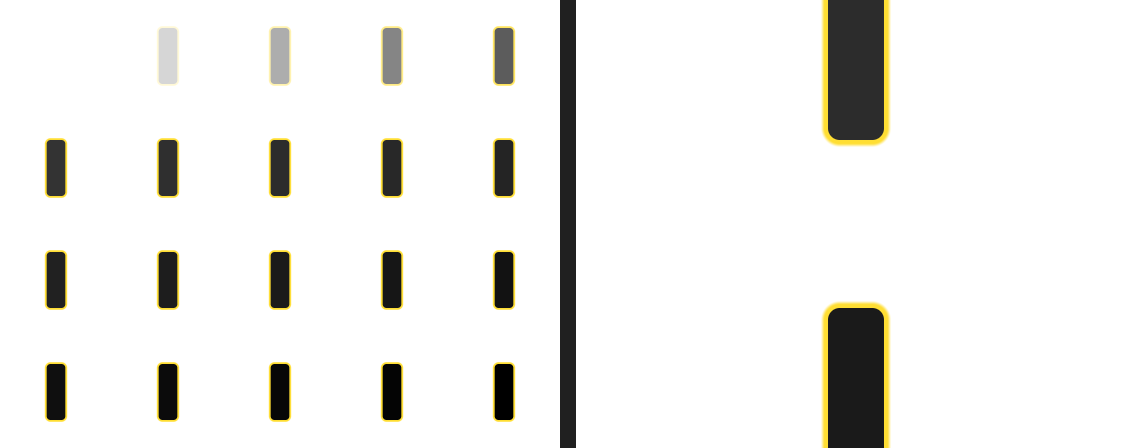
Left, the full canvas; right, a detail of the centre.
Give the GLSL for this pattern, as a Shadertoy shader.

```glsl
const float COLUMNS = 5.0;
const float ROWS = 4.0;
const vec2 BAR_HALF_SIZE = vec2(0.0833, 0.25); // in cell units
const float CORNER_RADIUS = 0.035;
const float RIM_SOLID = 0.009;
const float RIM_FADE = 0.023;
const float FADE_STEPS = 5.0;                  // repeats until fully opaque
const float FIRST_GREY = 0.2;
const vec3 PAPER = vec3(1.0);
const vec3 RIM_COLOR = vec3(1.0, 0.87, 0.2);

float roundedBox(vec2 p, vec2 halfSize, float radius) {
    vec2 q = abs(p) - halfSize + radius;
    return length(max(q, 0.0)) + min(max(q.x, q.y), 0.0) - radius;
}

void mainImage(out vec4 fragColor, in vec2 fragCoord) {
    // Square cells, numbered row by row from the top left
    float cellSize = iResolution.x / COLUMNS;
    vec2 grid = vec2(fragCoord.x, iResolution.y - fragCoord.y) / cellSize;
    vec2 cell = min(floor(grid), vec2(COLUMNS, ROWS) - 1.0);
    float index = cell.x + COLUMNS * cell.y;

    // The bars fade in first, then darken to black
    float lastIndex = COLUMNS * ROWS - 1.0;
    float opacity = min(index / FADE_STEPS, 1.0);
    float darkening = clamp((index - FADE_STEPS) / (lastIndex - FADE_STEPS), 0.0, 1.0);
    vec3 barColor = vec3(FIRST_GREY * (1.0 - darkening));

    // Soft rim around a crisp bar
    float pixel = 1.0 / cellSize;
    float dist = roundedBox(grid - cell - 0.5, BAR_HALF_SIZE, CORNER_RADIUS);
    float rim = 1.0 - smoothstep(RIM_SOLID, max(RIM_FADE, RIM_SOLID + pixel), dist);
    float bar = clamp(0.5 - dist / pixel, 0.0, 1.0);

    vec3 color = mix(PAPER, RIM_COLOR, rim * opacity);
    color = mix(color, mix(PAPER, barColor, opacity), bar);
    fragColor = vec4(color, 1.0);
}
```
